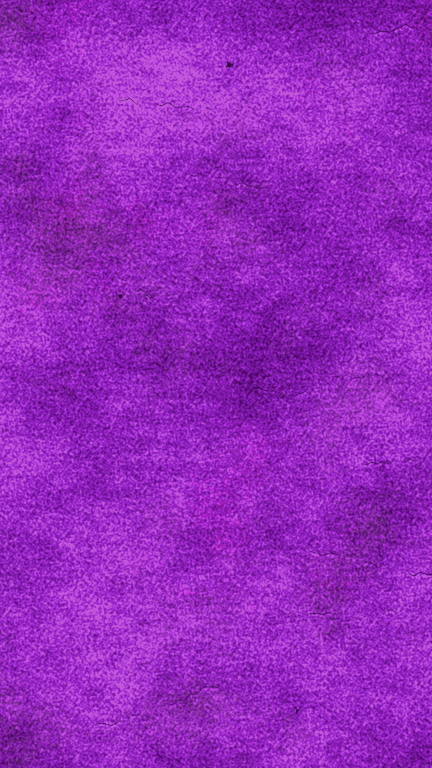
Reproduce this texture procedurally as a WebGL 2 fragment shader.

```glsl
#version 300 es
precision highp float;
// Worn purple cloth-paper: cloudy dye, fine irregular grain, hairline cracks and folds.
uniform vec2 u_resolution;
out vec4 outColor;

// Colour ramp, dark to light, plus two tints
const vec3 SHADE = vec3(0.40, 0.06, 0.54);
const vec3 DEEP  = vec3(0.47, 0.09, 0.64);
const vec3 BODY  = vec3(0.55, 0.12, 0.73);
const vec3 VIVID = vec3(0.63, 0.17, 0.82);
const vec3 PALE  = vec3(0.70, 0.27, 0.84);
const vec3 DUSTY = vec3(0.61, 0.21, 0.73);
const vec3 PINK  = vec3(0.68, 0.10, 0.74);
const vec3 INK   = vec3(0.17, 0.02, 0.25);

// Tone is counted in ramp steps; lengths in canvas widths
const float BASE_TONE = 2.3;
const float CLOUD_GAIN = 4.7;
const float GRAIN_GAIN = 4.0;
const float THREAD_GAIN = 1.0;
const float GRAIN_FREQ = 105.0;
const float CRACK_WIDTH = 0.0022;
const int CRACKS = 9;
const int SPECKS = 3;

float hash(vec2 p) {
    uvec2 q = uvec2(ivec2(floor(p))) * uvec2(1597334673u, 3812015801u);
    uint h = (q.x ^ q.y) * 1597334673u;
    h = (h ^ (h >> 15)) * 2246822519u;
    return float((h ^ (h >> 13)) >> 8) / 16777216.0;
}

float cornerSlope(vec2 cell, vec2 offset) {
    float a = 6.28318 * hash(cell);
    return dot(vec2(cos(a), sin(a)), offset);
}

// Gradient noise, roughly -0.7 to 0.7
float noise(vec2 p) {
    vec2 i = floor(p), f = p - i;
    vec2 u = f * f * f * (f * (f * 6.0 - 15.0) + 10.0);
    vec2 e = vec2(1.0, 0.0);
    return mix(mix(cornerSlope(i, f), cornerSlope(i + e, f - e), u.x),
               mix(cornerSlope(i + e.yx, f - e.yx), cornerSlope(i + 1.0, f - 1.0), u.x), u.y);
}

float fbm(vec2 p) {
    float sum = 0.0, gain = 0.5;
    for (int i = 0; i < 5; i++) {
        sum += gain * noise(p);
        p = mat2(1.6, 1.2, -1.2, 1.6) * p + 17.3;
        gain *= 0.62;
    }
    return sum;
}

float line(float d, float width) {
    return 1.0 - smoothstep(0.0, width, abs(d));
}

// Broken, wandering hairlines: x = dark groove, y = lit lower lip
vec2 cracks(vec2 p, float height) {
    vec2 mark = vec2(0.0);
    for (int i = 0; i < CRACKS; i++) {
        float id = float(i);
        vec2 c = vec2(hash(vec2(id, 71.0)), height * (id + 0.3 + 0.6 * hash(vec2(id, 72.0))) / float(CRACKS));
        float reach = mix(0.12, 0.26, hash(vec2(id, 73.0)));
        float x = p.x - c.x;
        float y = c.y + x * (hash(vec2(id, 74.0)) - 0.5) * 0.7
                + 0.045 * noise(vec2(p.x * 8.0, id * 9.7)) + 0.014 * noise(vec2(p.x * 45.0, id * 5.3));
        float gaps = smoothstep(-0.25, 0.2, noise(vec2(p.x * 22.0, id * 3.1 + 0.5)));
        float fade = gaps * (1.0 - smoothstep(0.5, 1.0, abs(x) / reach));
        mark = max(mark, fade * vec2(line(p.y - y, CRACK_WIDTH), line(p.y - y + 0.005, CRACK_WIDTH * 1.6)));
    }
    return mark;
}

// A few ragged ink spots
float specks(vec2 p, float height) {
    float ink = 0.0;
    for (int i = 0; i < SPECKS; i++) {
        float id = float(i);
        vec2 c = vec2(hash(vec2(id, 91.0)), height * (id + hash(vec2(id, 92.0))) / float(SPECKS));
        float r = mix(0.003, 0.008, hash(vec2(id, 93.0)));
        float d = length(p - c) + 0.009 * noise(p * 110.0);
        ink = max(ink, 1.0 - smoothstep(r - 0.002, r + 0.002, d));
    }
    return ink;
}

vec3 ramp(float t) {
    vec3 c = mix(SHADE, DEEP, clamp(t, -1.6, 1.0));
    c = mix(c, BODY, clamp(t - 1.0, 0.0, 1.0));
    c = mix(c, VIVID, clamp(t - 2.0, 0.0, 1.0));
    return mix(c, PALE, clamp(t - 3.0, 0.0, 1.8));
}

void main() {
    vec2 p = gl_FragCoord.xy / u_resolution.x;
    float height = u_resolution.y / u_resolution.x;

    // Broad dye clouds, darker at the heart and the top and bottom edges
    float tone = BASE_TONE + 0.35 + CLOUD_GAIN * fbm(p * vec2(2.4, 3.0) + 4.7);
    vec2 heart = (p - vec2(0.55, 0.56 * height)) / vec2(0.3, 0.28);
    tone -= 1.1 * exp(-dot(heart, heart));
    tone -= 1.0 * smoothstep(0.36, 0.5, abs(p.y / height - 0.5));

    // Blotchy wear, tilted grain octaves and faint threads
    tone += 1.1 * noise(p * vec2(20.0, 34.0) + 5.0);
    vec2 tilted = mat2(0.8, 0.6, -0.6, 0.8) * p;
    float grain = 0.6 * noise(tilted * GRAIN_FREQ) + 0.85 * noise(tilted.yx * GRAIN_FREQ * 1.7 + 31.0);
    tone += GRAIN_GAIN * grain;
    tone += THREAD_GAIN * (noise(p * vec2(16.0, 115.0)) + 0.4 * noise(p * vec2(100.0, 11.0) + 50.0));

    // Faint folds
    float worn = 0.5 + noise(p * 30.0 + 8.0);
    float lower = 1.0 - smoothstep(0.55, 0.75, p.y);
    float folds = lower * (line(p.x - 0.302, 0.004) + line(p.x - 0.745, 0.005));
    folds += line(p.y - 0.165, 0.004) * (1.0 - smoothstep(0.27, 0.31, p.x));
    vec2 crack = cracks(p, height);
    tone += 1.1 * worn * folds + 1.3 * crack.y;

    // Dusty and pink tints that keep the tone of the ramp
    vec3 color = ramp(tone);
    float level = clamp(tone, -1.6, 4.8);
    float dust = smoothstep(0.0, 0.4, fbm(p * 3.1 + 40.0) + 0.35 * noise(p * 85.0 + 12.0) + 0.12 * (0.5 - p.x));
    color = mix(color, DUSTY * (0.62 + 0.14 * level), 0.8 * dust);
    float blush = smoothstep(0.14, 0.55, fbm(p * 2.7 + 83.0) + 0.4 * noise(p * 95.0 + 61.0));
    color = mix(color, PINK * (0.66 + 0.13 * level), 0.5 * blush);

    color = mix(color, INK, max(0.65 * crack.x, 0.9 * specks(p, height)));
    outColor = vec4(clamp(color, 0.0, 1.0), 1.0);
}
```
